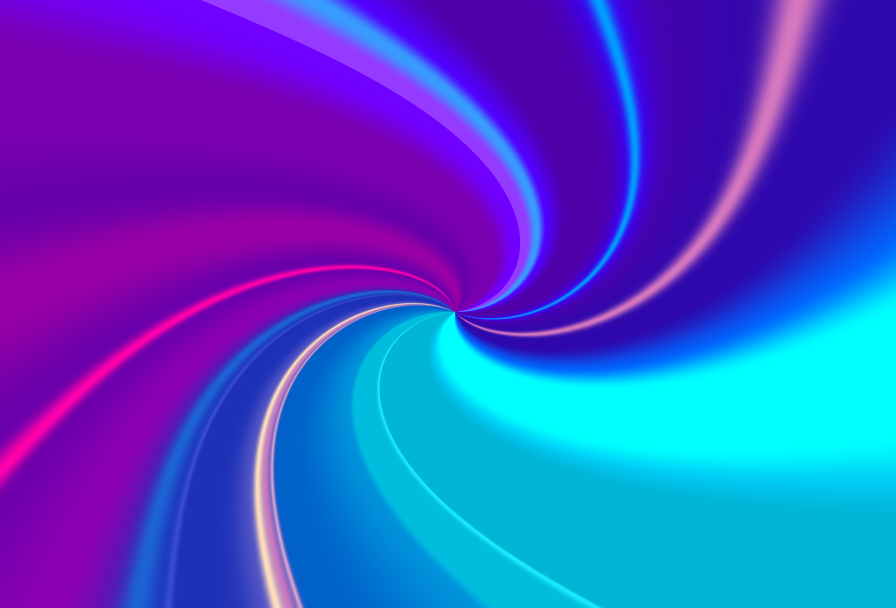
A WebGL 2 fragment shader for this background:

```glsl
#version 300 es
precision highp float;
// Neon silk vortex: every pixel is unwound around an off-centre hub by a twist
// that settles with distance, so each spiral arm becomes one constant bearing.
// Broad colour sweeps are chained along that bearing, then thin ribbons go on top.

#define HUB vec2(0.508, 0.4866)  // vortex centre, fraction of the canvas
#define TWIST 124.0              // total unwinding, degrees
#define REACH 0.287              // distance over which the twist settles
#define SEAM 11.0                // bearing of the crisp edge where sweeps start
#define SAMPLES 3                // antialiasing grid per axis

uniform vec2 u_resolution;
out vec4 fragColor;

const vec3 VIOLET   = vec3(0.44, 0.00, 1.00);
const vec3 PURPLE   = vec3(0.475, 0.00, 0.69);
const vec3 DUSK     = vec3(0.40, 0.00, 0.67);
const vec3 PLUM     = vec3(0.60, 0.00, 0.65);
const vec3 MAGENTA  = vec3(1.00, 0.00, 0.67);
const vec3 NAVY     = vec3(0.11, 0.19, 0.72);
const vec3 AZURE    = vec3(0.10, 0.43, 0.86);
const vec3 PEACH    = vec3(1.00, 0.87, 0.74);
const vec3 ROSE     = vec3(0.84, 0.47, 0.75);
const vec3 OCEAN    = vec3(0.00, 0.38, 0.79);
const vec3 TEAL     = vec3(0.00, 0.71, 0.84);
const vec3 CYAN     = vec3(0.00, 1.00, 1.00);
const vec3 COBALT   = vec3(0.00, 0.40, 1.00);
const vec3 INDIGO   = vec3(0.18, 0.03, 0.68);
const vec3 MIDNIGHT = vec3(0.31, 0.00, 0.66);
const vec3 SKY      = vec3(0.22, 0.61, 1.00);
const vec3 LAVENDER = vec3(0.58, 0.23, 1.00);

// Bearing along the unwound vortex, 0..360 degrees from the seam
float bearing(vec2 p) {
  float unwind = TWIST * (1.0 - exp(-length(p) / REACH));
  return mod(degrees(atan(p.y, p.x)) - unwind - SEAM, 360.0);
}

// Soft crest with separate widths on its two sides
float crest(float a, float centre, float before, float after) {
  float d = a - centre;
  d /= d < 0.0 ? before : after;
  return exp(-d * d);
}

// Crossfade to the next colour between two bearings
void sweep(inout vec3 c, vec3 next, float a, float from, float to) {
  c = mix(c, next, smoothstep(from, to, a));
}

vec3 backdrop(float a) {
  vec3 c = VIOLET;
  // purple and plum folds
  sweep(c, PURPLE, a, 3.0, 17.0);
  sweep(c, DUSK, a, 30.0, 45.0);
  sweep(c, PLUM, a, 46.0, 63.0);
  sweep(c, DUSK, a, 65.0, 87.0);
  sweep(c, vec3(0.54, 0.0, 0.70), a, 89.0, 104.0);
  // blue folds
  sweep(c, NAVY, a, 105.0, 117.0);
  sweep(c, OCEAN, a, 132.0, 138.0);
  sweep(c, vec3(0.0, 0.58, 0.86), a, 140.0, 163.0);
  sweep(c, vec3(0.0, 0.74, 0.87), a, 160.5, 163.0);
  sweep(c, TEAL, a, 173.8, 174.6);
  // bright cyan wing
  sweep(c, vec3(0.0, 0.79, 0.96), a, 205.0, 214.0);
  sweep(c, CYAN, a, 211.0, 222.0);
  sweep(c, COBALT, a, 247.0, 261.0);
  sweep(c, INDIGO, a, 257.0, 277.0);
  sweep(c, MIDNIGHT, a, 290.0, 320.0);
  // folded ribbon ending at the seam
  sweep(c, vec3(0.32, 0.0, 1.0), a, 338.0, 348.0);
  sweep(c, SKY, a, 346.8, 351.0);
  sweep(c, LAVENDER, a, 351.5, 356.5);
  return c;
}

vec3 vortex(vec2 p) {
  float a = bearing(p);
  vec3 c = backdrop(a);
  // magenta thread
  c = mix(c, MAGENTA, crest(a, 89.3, 2.1, 1.5));
  // twin azure threads
  c = mix(c, AZURE, 0.85 * crest(a, 114.0, 1.9, 2.2));
  c = mix(c, vec3(0.28, 0.36, 0.88), 0.6 * crest(a, 118.0, 0.7, 0.5));
  // peach strand with its rose companion
  c = mix(c, vec3(0.52, 0.46, 0.82), 0.5 * crest(a, 131.5, 3.5, 2.0));
  c = mix(c, ROSE, 0.9 * crest(a, 134.4, 1.5, 1.4));
  c = mix(c, PEACH, crest(a, 132.6, 0.9, 1.1));
  c = mix(c, vec3(1.0, 0.70, 0.82), 0.8 * crest(a, 136.0, 0.4, 0.4));
  // cyan rim
  c = mix(c, vec3(0.12, 0.95, 1.0), 0.9 * crest(a, 174.0, 0.9, 0.35));
  // broad rose ribbon
  c = mix(c, ROSE, crest(a, 291.6, 2.8, 2.8));
  // sky thread in a violet halo
  c = mix(c, vec3(0.22, 0.0, 1.0), 0.9 * crest(a, 316.8, 5.0, 5.0));
  return mix(c, vec3(0.0, 0.62, 1.0), crest(a, 316.8, 1.4, 1.4));
}

void main() {
  vec3 sum = vec3(0.0);
  for (int i = 0; i < SAMPLES * SAMPLES; i++) {
    vec2 cell = vec2(i % SAMPLES, i / SAMPLES) + 0.5;
    vec2 offset = cell / float(SAMPLES) - 0.5;
    sum += vortex((gl_FragCoord.xy + offset) / u_resolution - HUB);
  }
  fragColor = vec4(sum / float(SAMPLES * SAMPLES), 1.0);
}
```
